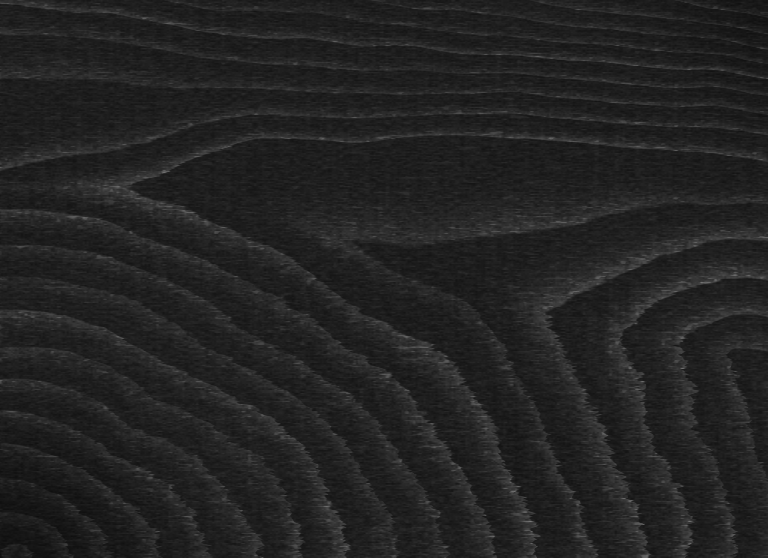
Give the GLSL for this texture, as a WebGL 1 fragment shader.

```glsl
precision highp float;
uniform vec2 u_resolution;

#define BASE_TONE 0.112
#define RING_GAIN 0.115
#define FIBRE_GAIN 0.115
#define DASH_GAIN 0.13
#define RING_SPACING 0.0845
#define WOBBLE 0.05
#define JAG 0.02
#define EDGE_WIDTH 0.06
#define FIBRE_ROWS 372.0

float hash(vec2 p) {
  return fract(sin(dot(p, vec2(127.1, 311.7))) * 43758.5453);
}

float noise(vec2 p) {
  vec2 cell = floor(p);
  vec2 f = fract(p);
  f = f * f * (3.0 - 2.0 * f);
  return mix(mix(hash(cell), hash(cell + vec2(1.0, 0.0)), f.x),
             mix(hash(cell + vec2(0.0, 1.0)), hash(cell + 1.0), f.x), f.y);
}

// Level streaks, one fibre per row
float streaks(vec2 p, float columns, float seed) {
  return noise(vec2(p.x * columns, p.y * FIBRE_ROWS - 0.5) + seed);
}

float smoothMin(float a, float b, float k) {
  float h = clamp(0.5 + 0.5 * (b - a) / k, 0.0, 1.0);
  return mix(b, a, h) - k * h * (1.0 - h);
}

// Slow bends of the rings, then ragged steps along the fibres
vec2 warp(vec2 p) {
  vec2 bend = vec2(noise(p * 5.5 + 3.7), noise(p * 4.5 + 19.3)) - 0.5;
  bend += 0.5 * (vec2(noise(p * 12.0 + 8.1), noise(p * 11.0 + 31.9)) - 0.5);
  float jag = 0.7 * (noise(p * vec2(22.0, 100.0)) - 0.5);
  jag += 0.7 * (streaks(p, 60.0, 5.0) - 0.5);
  return p + bend * WOBBLE * vec2(1.0, 0.5) + vec2(jag * JAG, 0.0);
}

// Rings curving around the lower left corner
float arcRings(vec2 p) {
  float stretch = 0.72 + 0.42 * smoothstep(0.6, 1.2, p.x);
  vec2 q = pow(abs(vec2(p.x, p.y / stretch)) + 0.0001, vec2(1.7));
  return (pow(q.x + q.y, 1.0 / 1.7) - 0.962) / RING_SPACING;
}

// Nearly level rings across the top, widening below into the plain heart
float levelRings(vec2 p) {
  float offset = p.x - 0.72;
  float sag = (offset > 0.0 ? 0.122 : 0.06) * offset * offset;
  sag += 0.075 * (1.0 - smoothstep(0.18, 0.54, p.x));
  float height = p.y - 0.748 + sag * (1.0 - smoothstep(0.64, 0.9, p.y));
  height += 0.1 * offset * smoothstep(0.74, 1.0, p.y);
  float above = mix(0.044, 0.036, clamp(p.x / 1.38, 0.0, 1.0));
  float below = mix(0.2, 0.066, smoothstep(0.75, 1.38, p.x));
  return -height / (height > 0.0 ? above : below);
}

void main() {
  vec2 p = gl_FragCoord.xy / u_resolution.y;
  vec2 q = warp(p);

  // Ring count: each ring brightens slowly and ends at a crisp edge
  float rings = smoothMin(arcRings(q), levelRings(q), 0.25);
  float phase = fract(rings);
  float top = smoothstep(0.66, 0.78, p.y);
  float heart = step(abs(rings - 0.5), 0.5);
  float band = pow(phase, mix(2.8, 4.5, max(top, heart)));
  band *= 1.0 - smoothstep(1.0 - EDGE_WIDTH, 1.0, phase);
  band *= 0.75 + 0.5 * hash(vec2(floor(rings), 4.0));
  band *= 0.65 + 0.7 * noise(p * vec2(4.0, 6.0) + 11.0);

  // Short level fibres, fine specks and pale dashes
  float fibre = 0.6 * streaks(p, 105.0, 0.0) + 0.4 * streaks(p, 280.0, 40.0) - 0.5;
  float dash = smoothstep(0.68, 0.97, streaks(p, 85.0, 73.0));
  float cloud = noise(p * vec2(3.0, 9.0) + 51.0) - 0.5;

  float tone = BASE_TONE + RING_GAIN * band + 0.012 * cloud;
  tone += FIBRE_GAIN * fibre * (0.7 + 0.8 * band);
  tone += DASH_GAIN * dash * (0.25 + band);

  // Light falls off toward two corners
  float lowLeft = 1.0 - smoothstep(0.0, 0.42, length(p));
  float highRight = 1.0 - smoothstep(0.0, 0.3, length(p - vec2(u_resolution.x / u_resolution.y, 1.0)));
  tone *= 1.0 - 0.35 * lowLeft - 0.25 * highRight;

  gl_FragColor = vec4(vec3(clamp(tone, 0.0, 1.0)), 1.0);
}
```
